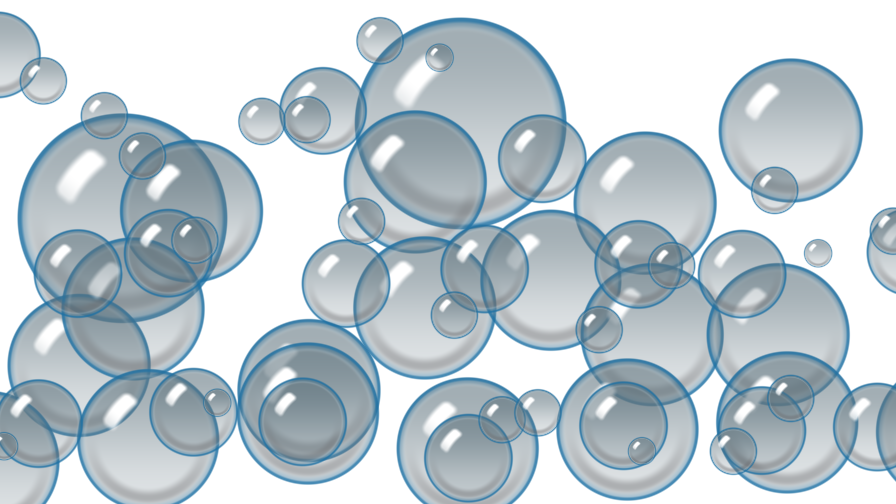
Write a Shadertoy shader that draws this pattern.

```glsl
// Draws translucent blue-grey soap bubbles piled into foam below a white sky.

float hash(float n) {
    n = fract(n * 0.1031 + 0.137);
    n *= n + 33.33;
    n *= n + n;
    return fract(n);
}

// Blends one glassy bubble over the colour behind it.
vec3 addBubble(vec3 behind, vec2 p, vec2 center, float radius) {
    vec2 q = (p - center) / radius;
    float d = length(q);
    float pixel = 1.0 / (iResolution.y * radius);
    if (d > 1.0 + pixel) return behind;

    // Grey film, denser at the top, with a shaded crescent near the floor
    float film = mix(0.22, 0.58, smoothstep(-0.75, 0.85, q.y));
    vec3 col = mix(behind, vec3(0.37, 0.45, 0.49), film);
    float low = smoothstep(0.15, -0.8, q.y);
    float crescent = smoothstep(0.66, 0.80, d) * smoothstep(0.96, 0.82, d);
    col = mix(col, vec3(0.42, 0.42, 0.43), 0.42 * low * crescent);

    // Pale inner reflection and saturated blue rim
    float innerRing = exp(-pow((d - 0.90) / 0.025, 2.0));
    col = mix(col, vec3(0.80, 0.85, 0.87), 0.22 * innerRing);
    float rim = 0.35 * smoothstep(0.87, 0.98, d) + 0.42 * smoothstep(0.94, 0.975, d);
    col = mix(col, vec3(0.10, 0.44, 0.65), rim);

    // Slanted window glint at the upper left, slightly bowed
    vec2 g = mat2(0.64, -0.77, 0.77, 0.64) * (q - vec2(-0.42, 0.42));
    g.y += 0.5 * g.x * g.x;
    vec2 corner = abs(g) - vec2(0.20, 0.035);
    float glintDist = length(max(corner, 0.0)) + min(max(corner.x, corner.y), 0.0) - 0.07;
    float glint = smoothstep(0.03 + pixel, -0.04, glintDist);
    col = mix(col, vec3(1.0), glint * smoothstep(-0.45, 0.12, g.x + 0.15));

    return mix(behind, col, smoothstep(pixel, -pixel, d - 1.0));
}

void mainImage(out vec4 fragColor, in vec2 fragCoord) {
    vec2 p = fragCoord / iResolution.y;
    vec3 col = vec3(1.0);

    // Main bubbles: center and radius in canvas heights
    vec3 mainBubbles[16] = vec3[16](
        vec3(0.914, 0.755, 0.210), vec3(0.243, 0.567, 0.208),
        vec3(0.380, 0.581, 0.142), vec3(0.824, 0.639, 0.142),
        vec3(1.569, 0.741, 0.143), vec3(1.280, 0.597, 0.142),
        vec3(0.843, 0.389, 0.142), vec3(1.093, 0.444, 0.140),
        vec3(1.294, 0.336, 0.142), vec3(1.544, 0.336, 0.142),
        vec3(0.613, 0.225, 0.142), vec3(0.157, 0.275, 0.142),
        vec3(0.264, 0.387, 0.142), vec3(0.641, 0.780, 0.087),
        vec3(1.076, 0.685, 0.088), vec3(-0.005, 0.891, 0.086));
    for (int i = 0; i < 16; i++) {
        col = addBubble(col, p, mainBubbles[i].xy, mainBubbles[i].z);
    }

    // Large bubbles along the floor
    for (int i = 0; i < 7; i++) {
        float n = float(i);
        vec2 center = vec2(-0.023 + 0.317 * n, 0.07 + 0.12 * hash(n + 2.0));
        col = addBubble(col, p, center, 0.141);
    }

    // Two rows of medium bubbles filling the foam
    for (int i = 0; i < 14; i++) {
        float n = float(i);
        float row = floor(n / 7.0);
        vec2 jitter = vec2(hash(n + 11.0), hash(n + 31.0)) - 0.5;
        vec2 center = vec2(0.10 + 0.278 * mod(n, 7.0), 0.46 - 0.32 * row);
        col = addBubble(col, p, center + jitter * vec2(0.12, 0.10), 0.088);
    }

    // Small bubbles and tiny drifting ones
    for (int i = 0; i < 22; i++) {
        float n = float(i);
        float x = (n + hash(n + 51.0)) * 0.081;
        float y = mix(0.08, 0.94, hash(n + 71.0));
        float radius = mod(n, 5.0) < 1.0 ? 0.028 : 0.047;
        col = addBubble(col, p, vec2(x, y), radius);
    }

    fragColor = vec4(col, 1.0);
}
```
